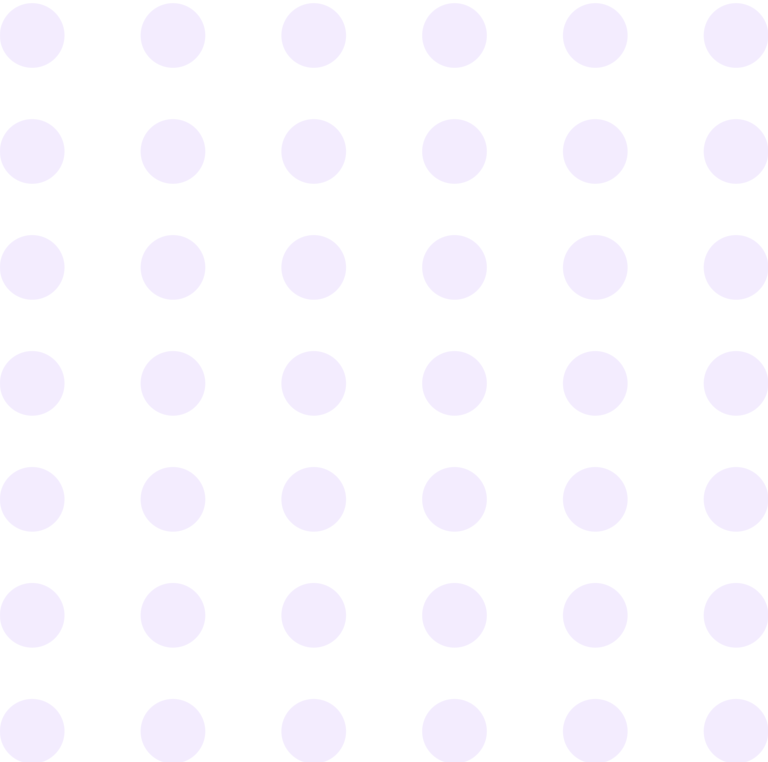
Reproduce this pattern procedurally as a WebGL 1 fragment shader.

```glsl
precision highp float;
// Pale lavender dots on white in a straight grid, six across and seven down.

uniform vec2 u_resolution;

// Lengths are fractions of the canvas width.
#define DOT_SPACING vec2(0.1833, 0.1510)
#define FIRST_DOT vec2(0.0419, 0.0400)
#define DOT_RADIUS 0.0421
#define EDGE_SOFTNESS 0.0011
#define DOT_COLOR vec3(0.953, 0.927, 0.996)
#define PAPER_COLOR vec3(1.0)

// Signed distance to the dot of the nearest grid cell.
float dotGridDistance(vec2 p) {
  vec2 cell = fract((p - FIRST_DOT) / DOT_SPACING + 0.5) - 0.5;
  return length(cell * DOT_SPACING) - DOT_RADIUS;
}

void main() {
  vec2 p = gl_FragCoord.xy / u_resolution.x;

  // Keep the edge at least about one pixel wide on small canvases.
  float softness = max(EDGE_SOFTNESS, 0.6 / u_resolution.x);
  float coverage = 1.0 - smoothstep(-softness, softness, dotGridDistance(p));

  gl_FragColor = vec4(mix(PAPER_COLOR, DOT_COLOR, coverage), 1.0);
}
```
